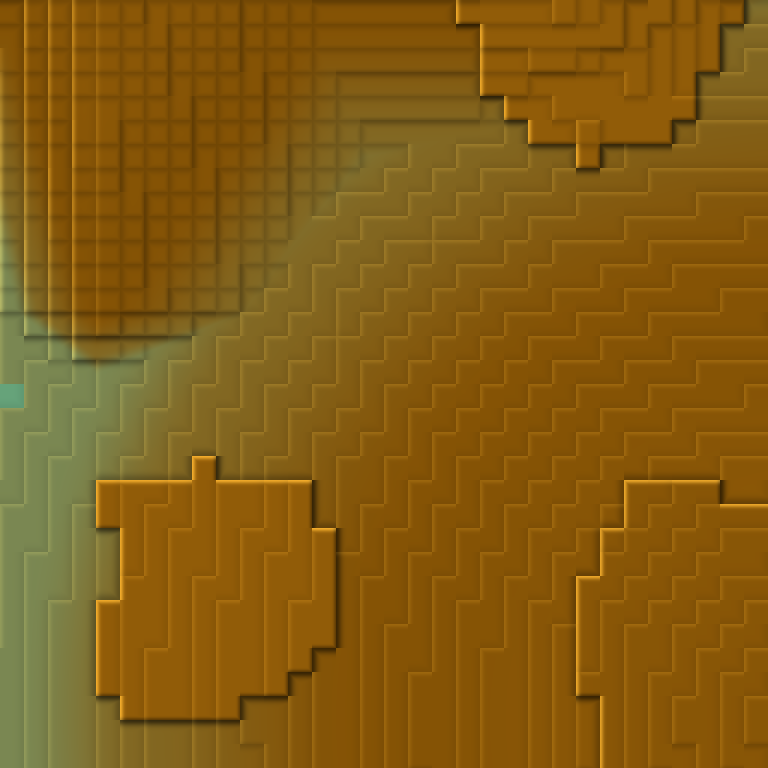
A WebGL 1 fragment shader for this background:

```glsl
precision highp float;
// Stepped relief of square tiles: a smooth terrain is cut into levels per tile,
// coloured from sage valleys to amber hills, with three raised plateaus.
// Each height step gets a lit rim on its upper left and a shadow on its lower right.

uniform vec2 u_resolution;

const float TILES = 32.0;
const float LEVELS = 13.0;
const vec3 TEAL = vec3(0.40, 0.64, 0.48);
const vec3 SAGE = vec3(0.48, 0.53, 0.32);
const vec3 OLIVE = vec3(0.51, 0.41, 0.14);
const vec3 BROWN = vec3(0.52, 0.325, 0.02);
const vec3 AMBER = vec3(0.57, 0.36, 0.03);
const vec3 GLINT = vec3(0.46, 0.38, 0.17);

// 1 inside the rectangle from lo to hi, in tiles counted from the upper left
float box(vec2 p, vec2 lo, vec2 hi) {
  vec2 inside = step(lo, p) * step(p, hi);
  return inside.x * inside.y;
}

// Smooth terrain: a broad cone at lower right, a ridge at left, a bank on top
float terrain(vec2 p) {
  float cone = (36.0 - distance(p, vec2(34.0, 30.0))) / 18.0;
  float ridge = 1.9 - 0.07 * p.y - 0.1 * max(p.x - 4.0, 0.0)
    - 0.25 * max(4.0 - p.x, 0.0) - 0.25 * max(p.y - 13.0, 0.0);
  float bank = 1.05 - 0.11 * p.y - 0.06 * max(p.x - 20.0, 0.0);
  return max(cone, max(ridge, bank));
}

float leftPlateau(vec2 p) {
  float body = max(box(p, vec2(4, 20), vec2(13, 22)), box(p, vec2(5, 22), vec2(14, 27)));
  float base = max(box(p, vec2(4, 25), vec2(13, 28)), box(p, vec2(4, 28), vec2(12, 29)));
  float tips = max(box(p, vec2(5, 29), vec2(10, 30)), box(p, vec2(8, 19), vec2(9, 20)));
  return max(body, max(base, tips));
}

float rightPlateau(vec2 p) {
  float body = max(box(p, vec2(25, 22), vec2(40, 40)), box(p, vec2(24, 24), vec2(40, 29)));
  float crown = max(box(p, vec2(26, 21), vec2(40, 22)), box(p, vec2(26, 20), vec2(30, 21)));
  return max(body, crown);
}

// Depth inside the round plateau on top, negative outside
float discDepth(vec2 p) {
  return 4.875 - distance(p, vec2(24.9, 1.65));
}

float plateau(vec2 p) {
  float top = max(step(0.0, discDepth(p)), box(p, vec2(19, -9), vec2(31, 1)));
  return max(top, max(leftPlateau(p), rightPlateau(p)));
}

float tileHeight(vec2 tile) {
  vec2 p = tile + 0.5;
  float dome = floor(max(discDepth(p), 0.0));
  return floor(terrain(p) * LEVELS) + 7.0 * plateau(p) + dome;
}

// Strength of a step of the given rise, fading with distance from the edge
float rim(float rise, float dist, float width) {
  float strength = 1.0 - exp(-0.22 * max(rise, 0.0));
  return strength * exp(-dist * dist / (width * width));
}

vec3 groundColor(vec2 p, vec2 tile) {
  float t = terrain(p);
  vec3 color = mix(SAGE, OLIVE, smoothstep(0.15, 0.42, t));
  color = mix(color, BROWN, smoothstep(0.35, 0.95, t));
  color = mix(color, AMBER, 0.5 * smoothstep(1.0, 1.6, t));
  color = mix(color, TEAL, box(tile + 0.5, vec2(0, 16), vec2(1, 17)));
  float warmth = 1.0 - 0.7 * smoothstep(20.0, 26.0, p.x) * step(16.0, p.y);
  return mix(color, mix(BROWN, AMBER, warmth), plateau(tile + 0.5));
}

vec3 relief(vec2 p) {
  vec2 tile = floor(p);
  vec2 near = p - tile;
  vec2 far = 1.0 - near;
  float h = tileHeight(tile);
  float left = tileHeight(tile - vec2(1, 0)) - h;
  float right = tileHeight(tile + vec2(1, 0)) - h;
  float above = tileHeight(tile - vec2(0, 1)) - h;
  float below = tileHeight(tile + vec2(0, 1)) - h;

  float light = max(rim(-left, near.x, 0.14), rim(-above, near.y, 0.14));
  float shadow = max(rim(left, near.x, 0.22), rim(above, near.y, 0.22));
  float crease = max(rim(-right, far.x, 0.1), rim(-below, far.y, 0.1));
  float hollow = max(rim(right, far.x, 0.25), rim(below, far.y, 0.25));
  float dark = max(shadow, max(0.6 * crease, 0.4 * hollow));
  return groundColor(p, tile) * (1.0 - 0.75 * dark) + GLINT * light;
}

void main() {
  // Four samples per pixel smooth the tile edges
  vec3 sum = vec3(0.0);
  for (int i = 0; i < 4; i++) {
    float k = float(i);
    vec2 offset = vec2(mod(k, 2.0), floor(k / 2.0)) * 0.5 - 0.25;
    vec2 uv = (gl_FragCoord.xy + offset) / u_resolution;
    sum += relief(vec2(uv.x, 1.0 - uv.y) * TILES);
  }
  gl_FragColor = vec4(sum / 4.0, 1.0);
}
```
